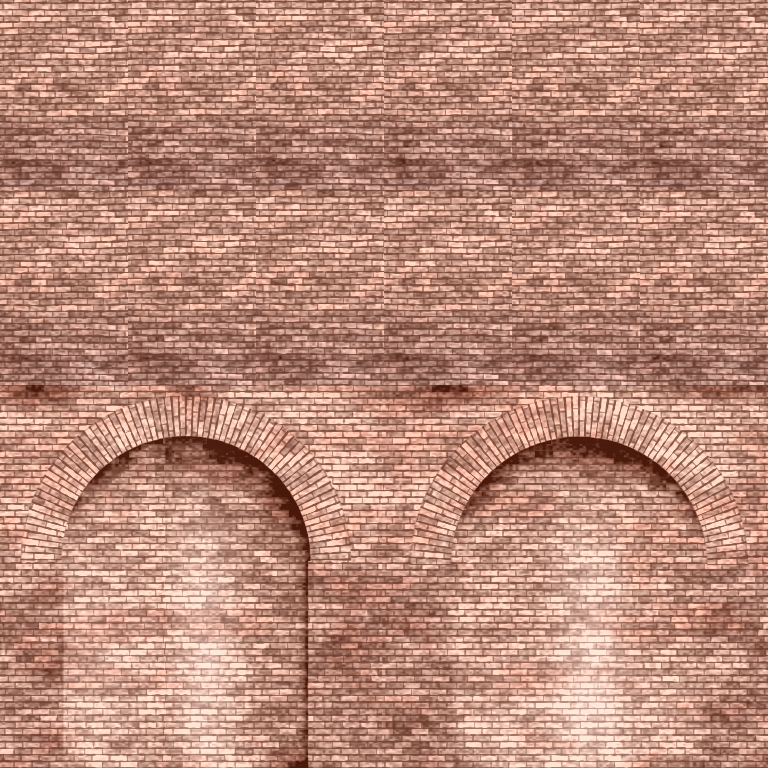
A Shadertoy shader for this texture:

```glsl
const vec3 MORTAR = vec3(0.38, 0.20, 0.14);
const vec3 PALE = vec3(1.0, 0.85, 0.78);
const vec3 RUST = vec3(1.0, 0.86, 0.82);
const vec3 SOOT = vec3(0.95, 0.94, 0.97);
const vec3 CHALK = vec3(0.97, 0.88, 0.88);
const float LEDGE = 0.4987;               // bottom of the tiled upper wall
const vec2 PANEL = vec2(1.0 / 6.0, 0.254);
const vec2 PANEL_BRICK = PANEL / vec2(8.0, 31.0);
const vec2 WALL_BRICK = vec2(0.023, 0.0086);
const vec2 ARCH_BRICK = vec2(0.0265, 0.0084);
const vec3 LEFT_ARCH = vec3(0.242, 0.270, 0.162);   // centre, inner radius
const vec3 RIGHT_ARCH = vec3(0.754, 0.264, 0.167);
const float RING_WIDTH = 0.053;
const float SEAM = 0.215;                 // join inside the left opening
const float BRICK_CONTRAST = 0.5;
const float GRAIN = 0.5;
const float END_JOINT = 0.65;             // strength of the upright joints

float hash(vec2 p) {
    vec3 q = fract(vec3(p.xyx) * 0.1031);
    q += dot(q, q.yzx + 33.33);
    return fract((q.x + q.y) * q.z);
}
float noise(vec2 p) {
    vec2 i = floor(p), f = fract(p);
    f = f * f * (3.0 - 2.0 * f);
    return mix(mix(hash(i), hash(i + vec2(1, 0)), f.x),
               mix(hash(i + vec2(0, 1)), hash(i + vec2(1, 1)), f.x), f.y);
}
float fbm(vec2 p) {
    float sum = 0.0, amp = 0.53;
    for (int i = 0; i < 4; i++, amp *= 0.5, p = p * 2.03 + 17.3) sum += amp * noise(p);
    return sum;
}
// Soft round spot: 1 at the centre, fading with distance
float spot(vec2 p, vec2 centre, vec2 size) {
    vec2 d = (p - centre) / size;
    return exp(-dot(d, d));
}
// Running bond: x = brick mask, y = random tone of the brick
vec2 bricks(vec2 p, vec2 size, float px) {
    float row = floor(p.y / size.y);
    vec2 g = p / size + vec2(0.5 * mod(row, 2.0) + 0.35 * hash(vec2(row, 7.0)), 0.0);
    vec2 edge = (0.5 - abs(fract(g) - 0.5)) * size;
    float joint = 0.0004 + 0.0012 * noise(p * 190.0);
    vec2 m = smoothstep(joint - 0.5 * px, joint + 0.6 * px, edge);
    return vec2(mix(1.0, m.x, END_JOINT) * m.y, hash(floor(g) + 31.0));
}

void mainImage(out vec4 fragColor, in vec2 fragCoord) {
    vec2 uv = fragCoord / iResolution.xy;
    float px = 1.0 / min(iResolution.x, iResolution.y);
    float grime = fbm(uv * vec2(13.0, 26.0)), streak = fbm(uv * vec2(32.0, 95.0) + 40.0);
    float tone, rust, soot = 0.0, chalk = 0.0;
    vec2 brick;
    if (uv.y > LEDGE) {
        // Upper wall: one weathered panel, repeated
        vec2 local = mod(uv - vec2(0.0, LEDGE), PANEL), t = local / PANEL;
        float wear = fbm(t * vec2(3.0, 11.0) + 5.0);
        streak = fbm(t * vec2(6.0, 28.0) + 40.0);
        float lift = 0.003 * hash(vec2(floor(uv.x / PANEL.x), 3.0));
        brick = bricks(local + vec2(0.0, lift + 0.004 * (wear - 0.5)), PANEL_BRICK, px);
        soot = smoothstep(0.50, 0.06, t.y + 0.35 * (wear - 0.5));
        tone = 0.78 + 0.32 * (wear - 0.5) - 0.2 * soot + 0.08 * (t.x - 0.5);
        tone -= 0.16 * spot(t, vec2(0.15, 0.14), vec2(0.35, 0.12));
        tone -= 0.18 * spot(t, vec2(0.12, 0.48), vec2(0.25, 0.06));
        tone -= 0.14 * smoothstep(0.95, 1.0, t.y);
        rust = 0.45 + 0.4 * smoothstep(0.5, 0.7, streak) - 0.3 * soot;
    } else {
        // Lower wall: distance into the opening, ring and bond
        bool left = uv.x < 0.498;
        vec3 arch = left ? LEFT_ARCH : RIGHT_ARCH;
        vec2 p = uv - arch.xy;
        float radius = length(p);
        float inside = arch.z - (p.y > 0.0 ? radius : abs(p.x) + 0.003);
        float opening = smoothstep(-px, px, inside);
        float ring = smoothstep(-px, px, RING_WIDTH + inside) * (1.0 - opening)
                   * smoothstep(-px, px, p.y);
        float beyond = smoothstep(SEAM - px, SEAM + px, uv.x);
        vec2 bond = bricks(uv + vec2(left ? 0.011 * beyond : 0.0, 0.0), WALL_BRICK, px);
        vec2 radial = bricks(vec2(radius - arch.z, atan(p.x, p.y) * (arch.z + 0.026)).yx,
                             ARCH_BRICK.yx, px);
        radial = bricks(vec2(radius - arch.z, atan(p.x, p.y) * (arch.z + 0.026)), ARCH_BRICK, px);
        brick = mix(bond, radial, ring);
        // Outer wall with stains under the ledge
        float pier = smoothstep(0.30, 0.24, uv.y) * (1.0 - opening);
        float stain = spot(uv, vec2(0.05, 0.490), vec2(0.06, 0.022))
                    + spot(uv, vec2(0.575, 0.488), vec2(0.075, 0.022))
                    + 0.7 * spot(uv, vec2(0.255, 0.475), vec2(0.03, 0.03))
                    + 0.6 * spot(uv, vec2(0.93, 0.490), vec2(0.09, 0.016));
        float wall = 0.88 - 0.25 * pier + 0.45 * (grime - 0.5);
        wall -= 0.65 * stain * (0.5 + streak) + 0.15 * smoothstep(0.012, 0.0, LEDGE - uv.y);
        // Recessed wall with washed-out patches
        float inner = 0.83 + 0.35 * (grime - 0.5);
        if (left) {
            inner -= 0.25 * beyond * smoothstep(0.22, 0.36, uv.y);
            inner -= 0.16 * beyond * smoothstep(0.30, 0.39, uv.x);
            chalk = mix(0.4 * spot(uv, vec2(0.13, 0.13), vec2(0.09, 0.16)),
                        0.85 * spot(uv, vec2(0.265, 0.16), vec2(0.045, 0.19)), beyond);
        } else {
            inner -= 0.2 * smoothstep(0.34, 0.41, uv.y);
            inner -= 0.2 * spot(uv, vec2(0.775, 0.35), vec2(0.025, 0.06));
            chalk = 0.8 * spot(uv, vec2(0.765, 0.18), vec2(0.045, 0.15))
                  + 0.4 * spot(uv, vec2(0.75, 0.06), vec2(0.17, 0.09));
        }
        chalk *= opening * (0.6 + 0.7 * streak);
        // Shade under the arch and along the reveals
        float crown = smoothstep(-0.02, 0.13, p.y);
        float side = left ? smoothstep(-0.02, 0.12, p.x) : 0.2;
        float shade = exp(-max(inside, 0.0) / (0.006 + 0.018 * crown)) * max(crown, side);
        shade += 0.5 * spot(vec2(abs(p.x), uv.y), vec2(arch.z - 0.01, 0.0), vec2(0.03, 0.014));
        inner -= 1.0 * shade * (0.7 + 0.5 * streak);
        tone = mix(mix(wall, 0.9 + 0.4 * (grime - 0.5) - 0.4 * stain, ring), inner, opening);
        tone -= 0.3 * ring * smoothstep(0.003, 0.0, RING_WIDTH + inside);
        rust = 0.45 + 0.5 * smoothstep(0.55, 0.36, grime) + 0.5 * stain - 0.5 * chalk;
        soot = 0.3 * pier;
    }
    // Brick faces, mottling and joints
    tone += BRICK_CONTRAST * (brick.y - 0.5) + 0.5 * (streak - 0.5);
    tone += GRAIN * (noise(uv * vec2(230.0, 330.0)) - 0.5) + 0.18 * chalk;
    float joints = 0.06 + 0.2 * tone + 0.3 * min(chalk, 1.0);
    float level = clamp(mix(min(joints, tone), tone, brick.x), -0.15, 1.12);
    vec3 color = mix(MORTAR, PALE, level);
    color *= mix(vec3(1.0), RUST, clamp(rust * (0.4 + 0.6 * brick.y), 0.0, 1.0));
    color *= mix(vec3(1.0), SOOT, clamp(soot, 0.0, 1.0));
    color = mix(color, CHALK, 0.2 * clamp(chalk, 0.0, 1.0));
    fragColor = vec4(clamp(color, 0.0, 1.0), 1.0);
}
```
